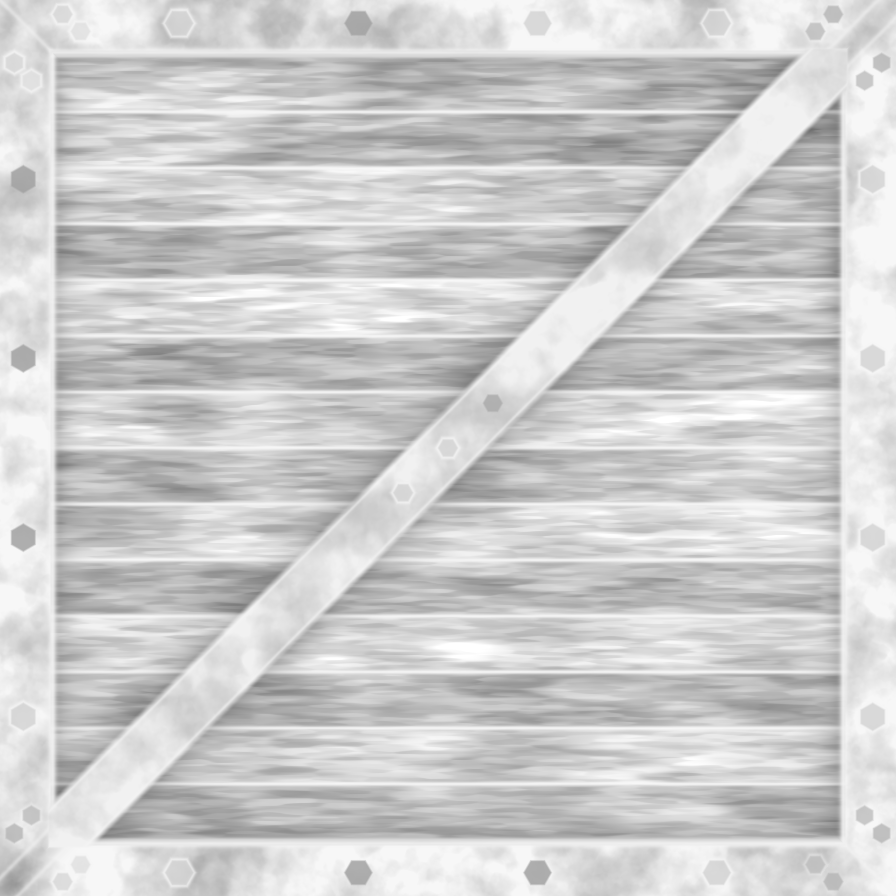
Write a three.js fragment shader that draws this texture map.

```glsl
// Greyscale crate panel: streaked planks behind a mottled, bolted frame
// and one diagonal brace. Wood and metal share a soft cellular noise that
// blends random cell tones; the rest is distance functions and soft glows.
varying vec2 vUv;

vec3 hash3(vec2 p) {
  vec3 s = vec3(dot(p, vec2(127.1, 311.7)), dot(p, vec2(269.5, 183.3)), dot(p, vec2(419.2, 371.9)));
  return fract(sin(s) * 43758.54);
}

// Cellular noise: scattered points, each spreading its own tone
float cells(vec2 p) {
  vec2 cell = floor(p);
  float tone = 0.0;
  float total = 0.0;
  for (int y = -1; y <= 1; y++) {
    for (int x = -1; x <= 1; x++) {
      vec2 id = cell + vec2(float(x), float(y));
      vec3 h = hash3(id);
      vec2 away = id + h.xy - p;
      float weight = exp(-7.0 * dot(away, away));
      tone += weight * h.z;
      total += weight;
    }
  }
  return tone / total;
}

// Layered cells, centred on zero
float clouds(vec2 p) {
  float sum = 0.0;
  float amp = 0.5;
  for (int i = 0; i < 4; i++) {
    sum += amp * (cells(p) - 0.5);
    p = mat2(1.6, 1.2, -1.2, 1.6) * p + 17.3;
    amp *= 0.55;
  }
  return sum;
}

float glow(float d, float width) {
  return exp(-d * d / (width * width));
}

float hexagon(vec2 p, float r) {
  p = abs(p);
  return max(p.x * 0.866 + p.y * 0.5, p.y) - r;
}

// Pale bolts get a bright ring, dark ones none
float addBolt(float base, vec2 p, float r, float tone) {
  float d = hexagon(p, r);
  float ring = smoothstep(0.68, 0.82, tone);
  base = mix(base, 0.96, 0.75 * ring * glow(d - 0.001, 0.0025));
  return mix(base, tone, 0.85 * smoothstep(0.0015, -0.0015, d));
}

float planks(vec2 uv) {
  float row = floor(uv.y * 16.0);
  vec2 grain = uv + vec2(row * 7.31, 0.0);
  float tone = mix(0.845, 0.735, mod(row, 2.0));
  tone -= 0.075 * step(13.5, row);
  tone += 0.20 * clouds(uv * 5.0 + 3.0);
  tone += 0.17 * (cells(grain * vec2(9.0, 55.0)) - 0.5);
  tone += 0.17 * (cells(grain * vec2(15.0, 130.0)) - 0.5);
  tone += 0.12 * (cells(grain * vec2(32.0, 290.0)) - 0.5);
  float seam = abs(fract(uv.y * 16.0 + 0.5) - 0.5) / 16.0;
  return mix(tone, 0.97, 0.8 * glow(seam, 0.0024) + 0.12 * glow(seam, 0.007));
}

float metal(vec2 uv) {
  float tone = 0.895 + 0.42 * clouds(uv * 13.0) + 0.15 * clouds(uv * 34.0 + 9.0);
  return clamp(tone, 0.62, 0.97);
}

float frame(vec2 uv, vec2 inset, float surface) {
  bool upright = inset.x < inset.y;
  float tone = surface;

  // Mitred corners: pale joint, greyed where the brace points
  float miter = abs(inset.x - inset.y);
  float braceCorner = step(0.0, (uv.x - 0.5) * (uv.y - 0.5));
  tone -= 0.12 * braceCorner * glow(miter, 0.018);
  tone = mix(tone, 0.96, 0.5 * glow(miter - 0.02 * braceCorner, 0.004));

  // Four large bolts along each side
  vec2 side = mix(vec2(0.026), vec2(0.974), step(0.5, uv));
  float along = upright ? uv.y : uv.x;
  float stop = clamp(floor(along * 5.0 + 0.5), 1.0, 4.0) / 5.0;
  vec2 centre = upright ? vec2(side.x, stop) : vec2(stop, side.y);
  bool dark = upright ? (centre.x < 0.5 && stop > 0.3)
                      : (abs(stop - 0.5) < 0.15 && (centre.y < 0.5 || stop < 0.5));
  vec2 local = uv - centre;
  tone = addBolt(tone, upright ? local.yx : local, 0.0135, dark ? 0.63 : 0.83);

  // Pairs of small bolts beside each corner
  vec2 folded = upright ? inset.yx : inset;
  float smallTone = uv.x < 0.5 && (uv.y > 0.5 || !upright) ? 0.85 : 0.72;
  tone = addBolt(tone, folded - vec2(0.070, 0.016), 0.0095, smallTone);
  return addBolt(tone, folded - vec2(0.090, 0.035), 0.0095, smallTone + 0.03);
}

void main() {
  vec2 uv = vUv;
  vec2 inset = min(uv, 1.0 - uv);
  float depth = min(inset.x, inset.y);
  float across = abs(uv.x - uv.y) * 0.7071;
  float surface = metal(uv);

  // Planks, shaded beside the frame and brace
  float tone = planks(uv);
  float frameShade = exp(-max(depth - 0.062, 0.0) / 0.016);
  float braceShade = exp(-max(across - 0.034, 0.0) / 0.018);
  tone *= (1.0 - 0.20 * frameShade) * (1.0 - 0.19 * braceShade);

  // Frame with a bright inner rim
  tone = mix(tone, frame(uv, inset, surface), smoothstep(0.0585, 0.0555, depth));
  tone = mix(tone, 0.96, 0.9 * glow(depth - 0.0585, 0.0045));

  // Diagonal brace with soft edges, inset lines and three bolts
  float brace = mix(surface, 0.89, 0.3);
  brace = mix(brace, 0.96, 0.5 * glow(across - 0.028, 0.0018));
  for (int i = -1; i <= 1; i++) {
    float k = float(i);
    brace = addBolt(brace, uv - 0.5 - 0.05 * k, 0.0095, k > 0.5 ? 0.67 : 0.84);
  }
  float braceMask = smoothstep(0.036, 0.028, across) * smoothstep(0.053, 0.056, depth);
  tone = mix(tone, brace, braceMask);

  gl_FragColor = vec4(vec3(clamp(tone, 0.0, 1.0)), 1.0);
}
```
